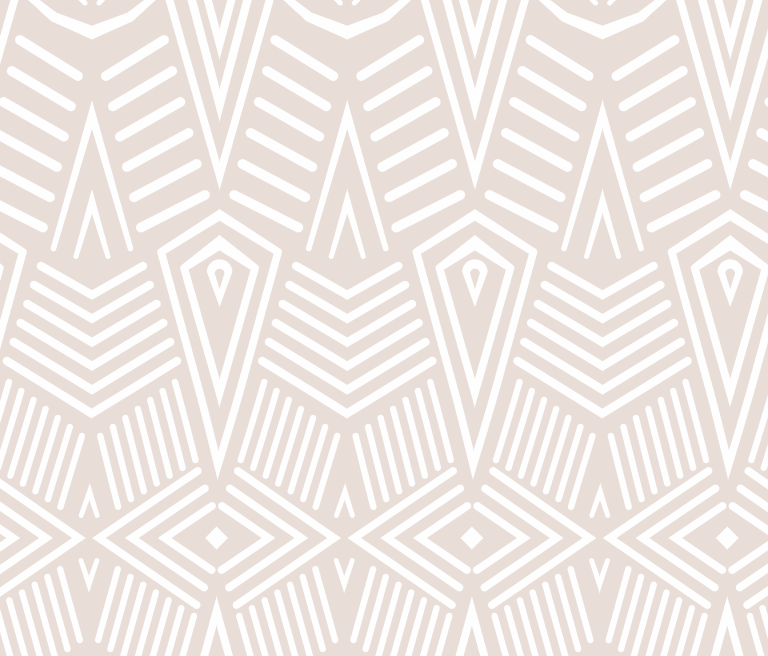
This pattern is drawn by a Shadertoy shader. Its source:

```glsl
// Tribal line pattern: columns of kites, feathers, chevrons, fringes and nested diamonds.

const vec3 GROUND = vec3(0.910, 0.866, 0.844);
const vec3 INK = vec3(0.995);

// Lengths are in design units; the canvas is WIDTH units wide, y runs down.
const float WIDTH = 768.0;
const float PERIOD = 255.3;      // column spacing, three across
const float KITE_AXIS = 219.6;   // x of the first kite axis
const float LEAN = 3.0;          // sideways drift of the lower band
const float MIRROR_Y = 538.0;    // height of the diamond row
const float MITRE_REACH = 30.0;  // how far arms run past their fold axis

const float FEATHER_R = 4.9;
const float CHEVRON_R = 4.2;
const float FRINGE_R = 3.2;
const float DIAMOND_R = 3.9;
const float KITE_R = 3.9;

// Round-ended stroke whose radius runs from ra to rb.
float stroke(vec2 p, vec2 a, vec2 b, float ra, float rb) {
    vec2 pa = p - a, ba = b - a;
    float h = clamp(dot(pa, ba) / dot(ba, ba), 0.0, 1.0);
    return length(pa - ba * h) - mix(ra, rb, h);
}

// Arm from a foot to the fold axis x = 0, run past it so the corner is sharp.
float vee(vec2 p, vec2 foot, float tipY, float ra, float rb) {
    vec2 tip = vec2(0.0, tipY);
    return stroke(p, foot, tip + normalize(tip - foot) * MITRE_REACH, ra, rb);
}

// Closed kite: roof arm and long side arm sharing one shoulder.
float kite(vec2 p, vec2 shoulder, float roofY, float tipY, float roofR) {
    float roof = vee(p, shoulder, roofY, KITE_R, roofR);
    return min(roof, vee(p, shoulder, tipY, KITE_R, KITE_R));
}

float kiteColumn(vec2 p) {
    // Hanging points along the top
    float d = vee(p, vec2(53.5, -12.0), 175.5, KITE_R, KITE_R);
    d = min(d, vee(p, vec2(31.0, -12.0), 105.0, 4.2, 4.2));
    d = min(d, vee(p, vec2(15.0, -12.0), 44.0, 4.0, 4.0));
    // Nested kites
    d = min(d, kite(p, vec2(58.5, 252.0), 215.0, 465.0, 5.4));
    d = min(d, kite(p, vec2(35.5, 268.0), 243.0, 393.0, 8.0));
    // Teardrop with a hollow eye
    float drop = stroke(p, vec2(0.0, 272.0), vec2(0.0, 307.0), 12.7, 0.0);
    float eye = stroke(p, vec2(0.0, 273.5), vec2(0.0, 289.0), 4.8, 0.0);
    return min(d, max(drop, -eye));
}

float featherColumn(vec2 p) {
    // Bowl and small marks at the top edge
    float d = stroke(p, vec2(62.0, -3.0), vec2(38.0, 17.0), 3.5, 5.0);
    d = min(d, vee(p, vec2(38.0, 17.0), 32.5, 5.0, 7.4));
    d = min(d, stroke(p, vec2(7.0, 3.0), vec2(14.0, -4.0), 2.5, 2.5));
    // Spikes
    d = min(d, vee(p, vec2(38.5, 248.5), 115.0, 2.8, 4.3));
    d = min(d, vee(p, vec2(16.0, 256.5), 202.0, 2.5, 4.0));
    // Feather bars and chevrons
    for (int i = 0; i < 6; i++) {
        float k = float(i);
        vec2 inner = vec2(14.0 + 7.0 * k, 76.0 + 30.3 * k);
        vec2 outer = vec2(72.0 + 8.2 * k, 40.0 + 31.0 * k);
        d = min(d, stroke(p, inner, outer, FEATHER_R, FEATHER_R));
        vec2 wing = vec2(51.0 + 6.8 * k, 266.0 + 19.0 * k);
        d = min(d, vee(p, wing, 295.0 + 23.7 * k, CHEVRON_R, CHEVRON_R));
    }
    // Slanted fringe
    for (int i = 0; i < 7; i++) {
        float k = float(i);
        vec2 top = vec2(83.0 - 12.3 * k, 382.0 + 9.0 * k);
        vec2 bottom = vec2(105.0 - 12.7 * k, 460.0 + 7.8 * k);
        d = min(d, stroke(p, top, bottom, FRINGE_R, FRINGE_R));
    }
    // Small peak between diamonds
    return min(d, vee(p, vec2(8.0, 515.5), 492.0, 2.4, 3.2));
}

float diamonds(vec2 p) {
    // Filled centre
    float d = (p.x + MIRROR_Y - p.y - 11.5) * 0.7071;
    // Nested open outlines
    for (int i = 0; i < 3; i++) {
        float k = float(i);
        vec2 top = vec2(5.0 + 7.5 * k, 506.0 - 17.5 * k);
        vec2 side = vec2(52.0 + 32.8 * k, MIRROR_Y);
        vec2 past = side + normalize(side - top) * MITRE_REACH;
        d = min(d, stroke(p, top, past, DIAMOND_R, DIAMOND_R));
    }
    return d;
}

void mainImage(out vec4 fragColor, in vec2 fragCoord) {
    float unit = WIDTH / iResolution.x;
    vec2 p = vec2(fragCoord.x, iResolution.y - fragCoord.y) * unit;

    // Fold about each kite axis and about the diamond row
    float axis = KITE_AXIS - LEAN * smoothstep(380.0, 540.0, p.y);
    float fromKite = abs(mod(p.x - axis + 0.5 * PERIOD, PERIOD) - 0.5 * PERIOD);
    float y = MIRROR_Y - abs(p.y - MIRROR_Y);
    vec2 kiteP = vec2(fromKite, y);
    vec2 featherP = vec2(0.5 * PERIOD - fromKite, y);

    float d = min(kiteColumn(kiteP), featherColumn(featherP));
    d = min(d, diamonds(kiteP));

    float ink = clamp(0.5 - d / unit, 0.0, 1.0);
    fragColor = vec4(mix(GROUND, INK, ink), 1.0);
}
```
